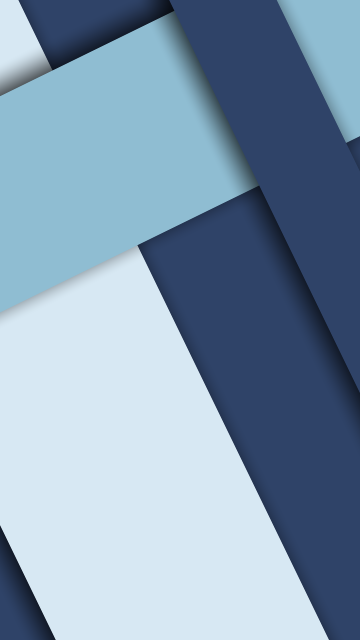
Give the GLSL for this background, as a WebGL 1 fragment shader.

```glsl
precision highp float;
uniform vec2 u_resolution;

// Signed distance to the band lying between two edges
float bandDistance(float coord, float low, float high) {
    return max(low - coord, coord - high);
}

// Lay a paper strip over the backdrop, with a soft shadow shifted sideways
vec3 addStrip(vec3 backdrop, vec3 paper, float coord, float low, float high, float shift) {
    float blur = 0.065;
    float shadowEdge = bandDistance(coord - shift, low, high);
    float shadow = 0.85 * (1.0 - smoothstep(-blur, blur, shadowEdge));
    float pixel = 1.0 / u_resolution.x;
    float cover = 1.0 - smoothstep(-0.6 * pixel, 0.6 * pixel, bandDistance(coord, low, high));
    return mix(backdrop * (1.0 - shadow), paper, cover);
}

void main() {
    vec2 p = gl_FragCoord.xy / u_resolution.x;

    // Coordinates across the falling strips and the rising band
    float across = dot(p, vec2(0.8996, 0.4367));
    float rise = dot(p, vec2(-0.440, 0.898));

    vec3 navy = vec3(0.184, 0.263, 0.408);
    vec3 paleBlue = vec3(0.843, 0.910, 0.953);
    vec3 teal = vec3(0.561, 0.741, 0.824);

    // Sheets stacked from back to front
    vec3 color = navy;
    color = addStrip(color, paleBlue, across, 0.1394, 0.8222, -0.02);
    color = addStrip(color, teal, rise, 0.8169, 1.3564, 0.02);
    color = addStrip(color, navy, across, 1.1991, 1.4678, -0.02);

    gl_FragColor = vec4(color, 1.0);
}
```
